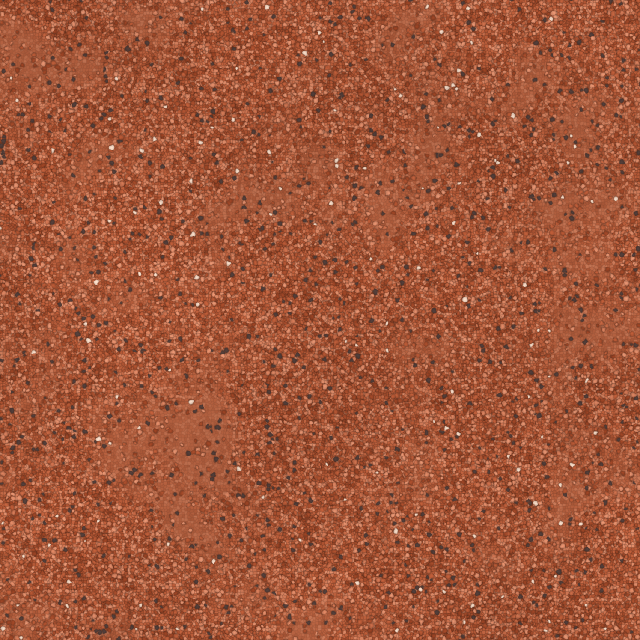
Write a WebGL 1 fragment shader that draws this texture.

```glsl
precision highp float;

// Red gravelly soil: a cellular bed of fine grit with larger rounded grains
// scattered on top, a few of them slate or pale quartz, softened by patches
// of dust from gradient noise. Each pixel averages four samples.

uniform vec2 u_resolution;

vec2 hash2(vec2 cell) {
  vec3 q = fract(cell.xyx * vec3(0.1031, 0.1030, 0.0973));
  q += dot(q, q.yzx + 33.33);
  return fract((q.xx + q.yz) * q.zy);
}

float cornerSlope(vec2 cell, vec2 offset) {
  float angle = 6.2832 * hash2(cell).x;
  return dot(vec2(cos(angle), sin(angle)), offset);
}

float gradientNoise(vec2 p) {
  vec2 cell = floor(p), f = fract(p);
  vec2 u = f * f * f * (f * (f * 6.0 - 15.0) + 10.0);
  vec2 e = vec2(0.0, 1.0);
  float low = mix(cornerSlope(cell, f), cornerSlope(cell + e.yx, f - e.yx), u.x);
  float high = mix(cornerSlope(cell + e, f - e), cornerSlope(cell + 1.0, f - 1.0), u.x);
  return mix(low, high, u.y);
}

// Nearest grain: x = distance to its centre, y = gap to the next, zw = random pair
vec4 grains(vec2 p) {
  vec2 base = floor(p);
  vec2 nearestCell = base;
  float nearest = 8.0, second = 8.0;
  for (int j = -1; j <= 1; j++) {
    for (int i = -1; i <= 1; i++) {
      vec2 cell = base + vec2(float(i), float(j));
      float d = length(cell + 0.1 + 0.8 * hash2(cell) - p);
      if (d < nearest) {
        second = nearest;
        nearest = d;
        nearestCell = cell;
      } else {
        second = min(second, d);
      }
    }
  }
  return vec4(nearest, second - nearest, hash2(nearestCell + 57.0));
}

vec3 clayColour(float tone) {
  vec3 rust = vec3(0.57, 0.25, 0.135);
  vec3 brick = vec3(0.71, 0.35, 0.215);
  vec3 apricot = vec3(0.86, 0.55, 0.42);
  vec3 colour = mix(rust, brick, smoothstep(0.0, 0.5, tone));
  return mix(colour, apricot, smoothstep(0.5, 1.0, tone));
}

vec3 soil(vec2 p) {
  // Fine grit with dark seams
  vec4 grit = grains(p * 215.0);
  vec3 colour = clayColour(grit.z) * mix(0.72, 1.06, smoothstep(0.0, 0.35, grit.y));

  // Dust settles in soft patches and fills the grit
  float patches = gradientNoise(p * 5.0 + 3.0) + 0.6 * gradientNoise(p * 14.0);
  float dust = smoothstep(-0.15, 0.6, patches);
  vec3 dustColour = vec3(0.67, 0.37, 0.25);
  colour = mix(colour, dustColour, 0.15 + 0.6 * dust);

  // Larger grains, bent out of round, sparser where dust lies
  vec2 bend = vec2(gradientNoise(p * 190.0), gradientNoise(p * 190.0 + 71.0));
  vec4 grain = grains(p * 125.0 + 0.3 * bend);
  float present = step(0.3 + 0.4 * dust, grain.z);
  float radius = mix(0.3, 0.55, grain.w);
  float shade = present * smoothstep(radius + 0.25, radius - 0.05, grain.x);
  float body = present * smoothstep(radius, radius - 0.12, grain.x)
             * smoothstep(0.0, 0.12, grain.y);

  vec3 grainColour = clayColour(fract(grain.w * 17.3));
  grainColour = mix(grainColour, vec3(0.31, 0.23, 0.21), step(0.935, grain.z));
  grainColour = mix(grainColour, vec3(0.92, 0.81, 0.73), step(0.992, grain.z));
  grainColour *= mix(1.08, 0.88, smoothstep(0.0, radius, grain.x));
  colour *= 1.0 - 0.25 * shade;
  return mix(colour, grainColour, body);
}

void main() {
  float scale = 1.0 / min(u_resolution.x, u_resolution.y);
  vec3 colour = vec3(0.0);
  for (int j = 0; j < 2; j++) {
    for (int i = 0; i < 2; i++) {
      vec2 jitter = 0.5 * vec2(float(i), float(j)) - 0.25;
      colour += 0.25 * soil((gl_FragCoord.xy + jitter) * scale);
    }
  }

  // Broad drift in brightness
  colour *= 1.0 + 0.06 * gradientNoise(gl_FragCoord.xy * scale * 3.0 + 11.0);
  gl_FragColor = vec4(colour, 1.0);
}
```
